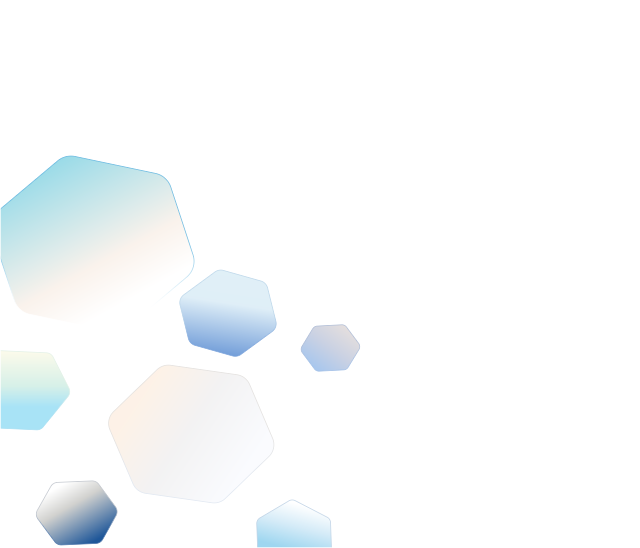
This background is drawn by a Shadertoy shader. Its source:

```glsl
// Rounded hexagon tiles with soft pastel gradients and hairline rims on white.

// Signed distance to a point-symmetric hexagon, given three clockwise corners.
float hexDistance(vec2 q, vec2 a, vec2 b, vec2 c, float radius) {
    vec2 corner[3] = vec2[3](a, b, c);
    float nearest = 1e6, side = -1e6;
    for (int i = 0; i < 6; i++) {
        int j = (i + 1) % 6;
        vec2 v = corner[i % 3] * (i < 3 ? 1.0 : -1.0);
        vec2 w = corner[j % 3] * (j < 3 ? 1.0 : -1.0);
        // Pull corners in to leave room for the rounding.
        v -= normalize(v) * radius * 1.155;
        w -= normalize(w) * radius * 1.155;
        vec2 e = w - v, r = q - v;
        nearest = min(nearest, length(r - e * clamp(dot(r, e) / dot(e, e), 0.0, 1.0)));
        side = max(side, dot(r, normalize(vec2(-e.y, e.x))));
    }
    return sign(side) * nearest - radius;
}

// Three-stop gradient.
vec3 ramp(float t, float middle, vec3 c0, vec3 c1, vec3 c2) {
    return t < middle ? mix(c0, c1, t / middle)
                      : mix(c1, c2, (t - middle) / (1.0 - middle));
}

// Paints one tile; span holds gradient start, middle fraction and end.
void tile(inout vec3 color, vec2 p, vec2 center, vec2 a, vec2 b, vec2 c, float radius,
          vec2 axis, vec3 span, vec3 c0, vec3 c1, vec3 c2, vec3 rimTop, vec3 rimBottom) {
    vec2 q = p - center;
    float pixel = 100.0 / iResolution.y;
    float d = hexDistance(q, a, b, c, radius);
    float t = clamp((dot(q, normalize(axis)) - span.x) / (span.z - span.x), 0.0, 1.0);
    color = mix(color, ramp(t, span.y, c0, c1, c2), clamp(0.5 - d / pixel, 0.0, 1.0));
    // Hairline rim, shaded from top to bottom.
    float fall = smoothstep(-0.1, 0.75, -q.y / max(a.y, b.y));
    float rim = clamp((0.07 - abs(d)) / pixel + 0.5, 0.0, 1.0);
    color = mix(color, mix(rimTop, rimBottom, fall), rim * 0.85);
}

void mainImage(out vec4 fragColor, in vec2 fragCoord) {
    // Percent of the canvas height.
    vec2 p = 100.0 * fragCoord / iResolution.y;
    vec3 white = vec3(1.0), color = white;

    // Large aqua to cream tile
    tile(color, p, vec2(16.9, 55.5), vec2(-5.3, 16.4), vec2(14.0, 12.0), vec2(19.0, -4.1), 3.8,
         vec2(0.48, -0.87), vec3(-16.1, 0.7, 12.2),
         vec3(0.61, 0.86, 0.91), vec3(0.98, 0.95, 0.925), white,
         vec3(0.36, 0.7, 0.87), white);

    // Sky blue tile
    tile(color, p, vec2(41.6, 42.85), vec2(-1.75, 8.1), vec2(7.15, 5.4), vec2(9.0, -2.45), 1.8,
         vec2(-0.15, -0.99), vec3(-7.6, 0.38, 7.6),
         vec3(0.88, 0.94, 0.97), vec3(0.875, 0.935, 0.97), vec3(0.45, 0.62, 0.85),
         vec3(0.72, 0.83, 0.91), vec3(0.48, 0.64, 0.86));

    // Small grey to periwinkle tile
    tile(color, p, vec2(60.3, 36.5), vec2(-3.1, 3.9), vec2(2.75, 4.2), vec2(5.5, 0.3), 1.05,
         vec2(-0.6, -0.8), vec3(-4.6, 0.5, 4.6),
         vec3(0.89, 0.87, 0.87), vec3(0.79, 0.82, 0.89), vec3(0.66, 0.78, 0.93),
         vec3(0.66, 0.72, 0.83), vec3(0.62, 0.74, 0.9));

    // Ivory to cyan tile, cut by the left border
    tile(color, p, vec2(3.05, 28.8), vec2(-4.6, 7.2), vec2(6.55, 6.55), vec2(9.9, -0.3), 1.5,
         vec2(0.0, -1.0), vec3(-6.8, 0.62, 3.0),
         vec3(0.98, 0.98, 0.92), vec3(0.84, 0.94, 0.91), vec3(0.66, 0.89, 0.965),
         vec3(0.88, 0.94, 0.9), vec3(0.64, 0.87, 0.95));

    // Peach to pale grey tile
    tile(color, p, vec2(34.9, 20.8), vec2(-5.55, 12.75), vec2(10.35, 10.3), vec2(15.5, -2.5), 3.0,
         vec2(0.83, -0.56), vec3(-11.4, 0.45, 12.2),
         vec3(0.992, 0.947, 0.905), vec3(0.952, 0.95, 0.952), vec3(0.98, 0.985, 0.998),
         vec3(0.88, 0.87, 0.86), vec3(0.87, 0.9, 0.94));

    // White to navy tile
    tile(color, p, vec2(14.0, 6.4), vec2(-4.55, 5.4), vec2(3.75, 5.8), vec2(7.6, 0.3), 1.5,
         vec2(0.5, -0.87), vec3(-5.8, 0.35, 6.1),
         white, vec3(0.82, 0.82, 0.81), vec3(0.12, 0.34, 0.6),
         vec3(0.74, 0.76, 0.79), vec3(0.3, 0.46, 0.67));

    // White to light blue tile, cut by the lower border
    tile(color, p, vec2(53.7, 1.2), vec2(-6.85, 3.95), vec2(-0.45, 7.75), vec2(6.6, 4.1), 1.2,
         vec2(-0.25, -0.97), vec3(-6.8, 0.5, 1.5),
         white, vec3(0.83, 0.92, 0.97), vec3(0.62, 0.84, 0.94),
         vec3(0.73, 0.81, 0.89), vec3(0.62, 0.84, 0.94));

    // Thin white margin on the left and below
    color = mix(white, color, smoothstep(0.0, 0.25, min(p.x, p.y)));
    fragColor = vec4(color, 1.0);
}
```
